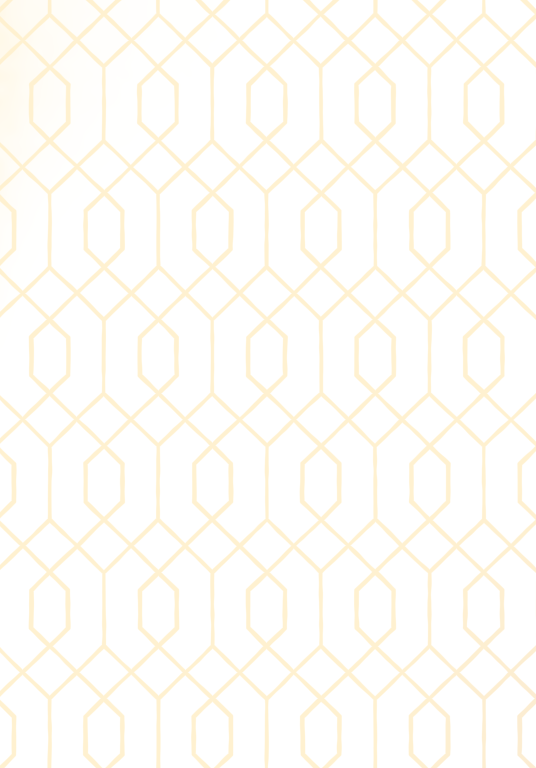
A Shadertoy shader for this pattern:

```glsl
// Lengths are fractions of the canvas height
const vec2 PERIOD = vec2(0.1413, 0.3291);
const vec2 ORIGIN = vec2(0.0647, 0.8650);
const float POST_HALF = 0.0480;     // half height of posts and hexagons
const float HEX_HALF_WIDTH = 0.0240;
const float LATTICE_WIDTH = 0.0051;
const float POST_WIDTH = 0.0047;
const float HEX_WIDTH = 0.0058;
const float WOBBLE = 0.0012;
const float WIDTH_VARIATION = 0.0009;
const vec3 PAPER = vec3(1.0);
const vec3 INK = vec3(1.0, 0.945, 0.815);
const vec3 AGED_INK = vec3(0.985, 0.925, 0.825);
const vec3 STAIN = vec3(1.0, 0.975, 0.915);

float hash(vec2 p) {
    p = fract(p * vec2(0.1031, 0.1130));
    p += dot(p, p.yx + 33.33);
    return fract((p.x + p.y) * p.x * 17.0);
}

float noise(vec2 p) {
    vec2 i = floor(p), f = fract(p);
    f = f * f * (3.0 - 2.0 * f);
    float low = mix(hash(i), hash(i + vec2(1, 0)), f.x);
    float high = mix(hash(i + vec2(0, 1)), hash(i + vec2(1, 1)), f.x);
    return mix(low, high, f.y);
}

float segment(vec2 p, vec2 a, vec2 b) {
    vec2 d = b - a;
    return length(p - a - d * clamp(dot(p - a, d) / dot(d, d), 0.0, 1.0));
}

// Signed distance to the half-drop trellis
float trellis(vec2 p) {
    vec2 cell = 0.5 * PERIOD;
    vec2 q = abs(mod(p + cell, PERIOD) - cell);
    if (q.y > 0.5 * cell.y) q = cell - q;

    float slope = (cell.y - 2.0 * POST_HALF) / cell.x;
    vec2 apex = vec2(0.0, POST_HALF);
    vec2 shoulder = vec2(HEX_HALF_WIDTH, POST_HALF - slope * HEX_HALF_WIDTH);
    vec2 crossing = 0.5 * cell;

    float hexagon = min(segment(q, vec2(shoulder.x, 0.0), shoulder),
                        segment(q, shoulder, apex));
    float post = segment(q, vec2(cell.x, 0.0), vec2(cell.x, POST_HALF));
    vec2 mirrored = vec2(min(q.x, cell.x - q.x), q.y);
    float lattice = segment(mirrored, apex, crossing);

    return min(lattice - 0.5 * LATTICE_WIDTH,
               min(post - 0.5 * POST_WIDTH, hexagon - 0.5 * HEX_WIDTH));
}

void mainImage(out vec4 fragColor, in vec2 fragCoord) {
    vec2 uv = fragCoord / iResolution.y;
    float pixel = 1.0 / iResolution.y;

    // Slightly uneven printed lines
    vec2 drift = vec2(noise(uv * 28.0), noise(uv * 28.0 + 71.0)) - 0.5;
    float d = trellis(uv - ORIGIN + WOBBLE * drift);
    d += WIDTH_VARIATION * (noise(uv * 75.0 + 19.0) - 0.5);
    float line = smoothstep(0.8 * pixel, -0.8 * pixel, d);

    // Mottled cream stain in the upper left corner
    float reach = mix(0.015, 0.075, smoothstep(0.6, 1.0, uv.y));
    float stain = exp(-uv.x / reach) * smoothstep(0.5, 1.0, uv.y);
    stain *= 0.8 + 0.4 * noise(uv * 60.0);
    vec3 paper = mix(PAPER, STAIN, clamp(stain, 0.0, 1.0));

    // Ink dulls toward the lower right
    float age = smoothstep(0.45, 0.75, uv.x) * smoothstep(0.45, 0.0, uv.y);
    vec3 ink = mix(INK, AGED_INK, age);

    fragColor = vec4(mix(paper, ink, line), 1.0);
}
```
